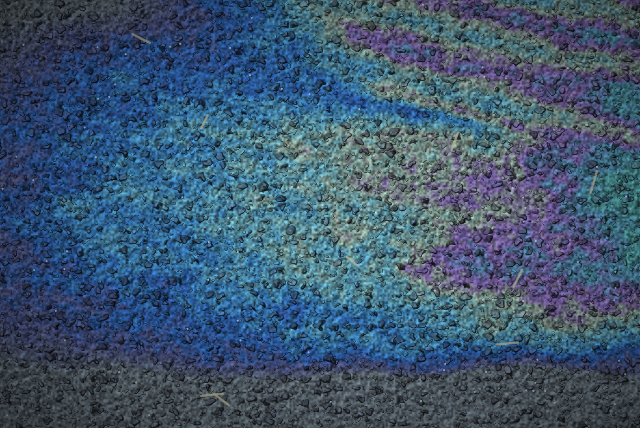
Give the GLSL for this texture, as a Shadertoy shader.

```glsl
// Iridescent oil film spread over wet, pebbled asphalt with scattered straw.
float hash(vec2 p) {
    vec3 q = fract(vec3(p.xyx) * 0.1031);
    q += dot(q, q.yzx + 33.33);
    return fract((q.x + q.y) * q.z);
}
float noise(vec2 p) {
    vec2 i = floor(p), f = fract(p);
    f = f * f * (3.0 - 2.0 * f);
    return mix(mix(hash(i), hash(i + vec2(1, 0)), f.x),
               mix(hash(i + vec2(0, 1)), hash(i + vec2(1, 1)), f.x), f.y);
}
float fbm(vec2 p) {
    float sum = 0.0, amp = 0.5;
    for (int i = 0; i < 5; i++, amp *= 0.5) {
        sum += amp * noise(p);
        p = mat2(0.8, 0.6, -0.6, 0.8) * p * 2.03 + 17.3;
    }
    return sum;
}
// Soft elliptical spot, 1 at its centre
float spot(vec2 p, vec2 centre, vec2 size) {
    vec2 d = (p - centre) / size;
    return exp(-dot(d, d));
}

// Film thickness: 0 is bare ground, each unit is one interference colour
float filmThickness(vec2 p) {
    vec2 streak = vec2(p.x * 4.0, (p.y + 0.2 * p.x) * 12.0);
    p += vec2(0.17, 0.06) * (vec2(fbm(streak), fbm(streak + 41.0)) - 0.48);
    float slant = p.y + 0.26 * p.x;
    float t = 1.4 + 3.9 * p.x;
    // Upper right bands and the long blue tongue beneath them
    float bands = smoothstep(0.66, 0.86, p.x) * smoothstep(1.01, 1.06, slant);
    float wave = 4.9 + 1.15 * cos(44.9 * (slant - 1.14)) + smoothstep(1.2, 1.5, p.x);
    t = mix(t, wave, bands * 0.9);
    float left = 1.13 - p.x;
    float tongue = (p.y - 0.70 - 0.19 * left - 0.2 * left * left)
                 / mix(0.13, 0.026, smoothstep(0.45, 0.95, p.x));
    t -= (1.0 + 3.2 * max(p.x - 0.5, 0.0)) * exp(-tongue * tongue)
       * (1.0 - smoothstep(1.08, 1.25, p.x));
    t -= 1.9 * spot(p, vec2(0.06, 1.02), vec2(0.32, 0.15));
    t -= 0.9 * spot(p, vec2(0.53, 1.0), vec2(0.19, 0.12));
    // Local swells and hollows
    t += 0.6 * spot(p, vec2(0.25, 0.52), vec2(0.25, 0.10));
    t -= 0.7 * spot(p, vec2(1.12, 0.66), vec2(0.15, 0.045));
    t -= 1.0 * spot(p, vec2(1.14, 0.49), vec2(0.17, 0.025));
    t += 0.7 * spot(p, vec2(1.10, 0.42), vec2(0.12, 0.04));
    t += 1.2 * spot(p, vec2(1.25, 0.36), vec2(0.17, 0.035));
    t += 1.0 * spot(p, vec2(1.29, 0.27), vec2(0.11, 0.035));
    t -= 0.5 * spot(p, vec2(1.30, 0.60), vec2(0.11, 0.06));
    t += 1.1 * spot(p, vec2(1.52, 0.50), vec2(0.17, 0.24));
    t -= 0.8 * spot(p, vec2(0.92, 0.42), vec2(0.12, 0.03));
    t -= 0.9 * spot(p, vec2(0.78, 0.27), vec2(0.25, 0.04));
    // Lower shore, highest at the left
    float shore = 0.115 + 0.05 * exp(-p.x * 4.0) + 0.02 * smoothstep(0.7, 1.2, p.x);
    t *= 1.0 - exp(-10.0 * max(p.y - shore, 0.0));
    float mottle = 1.7 * (fbm(streak * 1.8 + 9.0) - 0.48) + 1.3 * (fbm(p * 17.0) - 0.48);
    return t + mottle * smoothstep(0.0, 2.5, t);
}
vec3 filmColour(float t) {
    vec3 tint[9] = vec3[9](
        vec3(0.32, 0.36, 0.39), vec3(0.24, 0.27, 0.43), vec3(0.14, 0.30, 0.54),
        vec3(0.20, 0.42, 0.58), vec3(0.30, 0.49, 0.54), vec3(0.42, 0.49, 0.45),
        vec3(0.38, 0.30, 0.52), vec3(0.24, 0.42, 0.52), vec3(0.24, 0.47, 0.48));
    t = clamp(t, 0.0, 7.99);
    int i = int(t);
    return mix(tint[i], tint[i + 1], fract(t));
}

// Scattered stones: x is the shadowed rim, y the inside, z a random shade
vec3 pebbles(vec2 q) {
    q += 0.55 * (vec2(noise(q * 2.3), noise(q * 2.3 + 31.0)) - 0.5);
    vec3 stone = vec3(0.0);
    for (int y = -1; y <= 1; y++)
    for (int x = -1; x <= 1; x++) {
        vec2 cell = floor(q) + vec2(x, y);
        vec2 d = q - cell - 0.2 - 0.6 * vec2(hash(cell), hash(cell + 71.3));
        float edge = length(d * vec2(0.85, 1.1)) - 0.1 - 0.24 * hash(cell + 23.1);
        float present = step(hash(cell + 5.7), 0.55);
        float side = 0.65 + 0.35 * dot(normalize(d + 0.001), vec2(0.6, -0.8));
        stone.x = max(stone.x, present * side * (1.0 - smoothstep(0.02, 0.13, abs(edge))));
        float inside = present * (1.0 - smoothstep(-0.08, 0.04, edge));
        if (inside > stone.y) stone.yz = vec2(inside, hash(cell + 9.4));
    }
    return stone;
}
float grain(vec2 p) { return noise(p * 90.0) + 0.8 * noise(p * 175.0 + 8.0); }
float segment(vec2 p, vec2 a, vec2 b) {
    vec2 ab = b - a;
    return length(p - a - ab * clamp(dot(p - a, ab) / dot(ab, ab), 0.0, 1.0));
}

void mainImage(out vec4 fragColor, in vec2 fragCoord) {
    vec2 p = fragCoord / iResolution.y;
    float aspect = iResolution.x / iResolution.y, pixel = 1.0 / iResolution.y;
    float t = filmThickness(p);
    vec3 col = filmColour(t + 1.1 * (noise(p * 60.0) - 0.5) * smoothstep(0.2, 1.5, t));
    // Rough ground lit from the upper left
    float relief = grain(p) - grain(p + vec2(-0.004, 0.005));
    col *= 1.03 + 0.42 * relief + 0.6 * (noise(p * 230.0) - 0.5);
    vec3 coarse = pebbles(p * 40.0), fine = pebbles(p * 66.0 + 19.0);
    vec3 stoneColour = mix(col, vec3(0.32, 0.34, 0.45), 0.5) * (0.62 + 0.6 * coarse.z);
    col = mix(col, stoneColour, 0.7 * coarse.y);
    col *= (1.0 - 0.72 * coarse.x) * (1.0 - 0.55 * fine.x);
    // Pale mineral flecks
    vec2 cell = floor(p * 42.0);
    vec2 off = fract(p * 42.0) - 0.25 - 0.5 * vec2(hash(cell + 3.0), hash(cell + 47.0));
    float fleck = step(0.965, hash(cell + 90.0)) * (1.0 - smoothstep(0.05, 0.14, length(off)));
    col = mix(col, vec3(0.72, 0.78, 0.83), fleck * 0.75);
    // Straw
    vec4 straw[9] = vec4[9](
        vec4(0.31, 0.92, 0.35, 0.90), vec4(0.47, 0.70, 0.485, 0.73), vec4(1.055, 0.65, 1.07, 0.69),
        vec4(0.81, 0.40, 0.835, 0.38), vec4(1.20, 0.33, 1.22, 0.37), vec4(1.16, 0.195, 1.21, 0.20),
        vec4(0.47, 0.075, 0.52, 0.08), vec4(0.50, 0.08, 0.535, 0.053), vec4(1.38, 0.55, 1.395, 0.60));
    for (int i = 0; i < 9; i++) {
        float d = segment(p, straw[i].xy, straw[i].zw);
        col = mix(col, vec3(0.66, 0.66, 0.55), 0.75 * (1.0 - smoothstep(0.001, 0.002 + pixel, d)));
    }
    // Darkened corners
    vec2 v = (p - vec2(aspect * 0.53, 0.5)) / vec2(aspect, 1.0);
    col *= 1.12 - 1.05 * dot(v, v);
    fragColor = vec4(clamp(col, 0.0, 1.0), 1.0);
}
```
